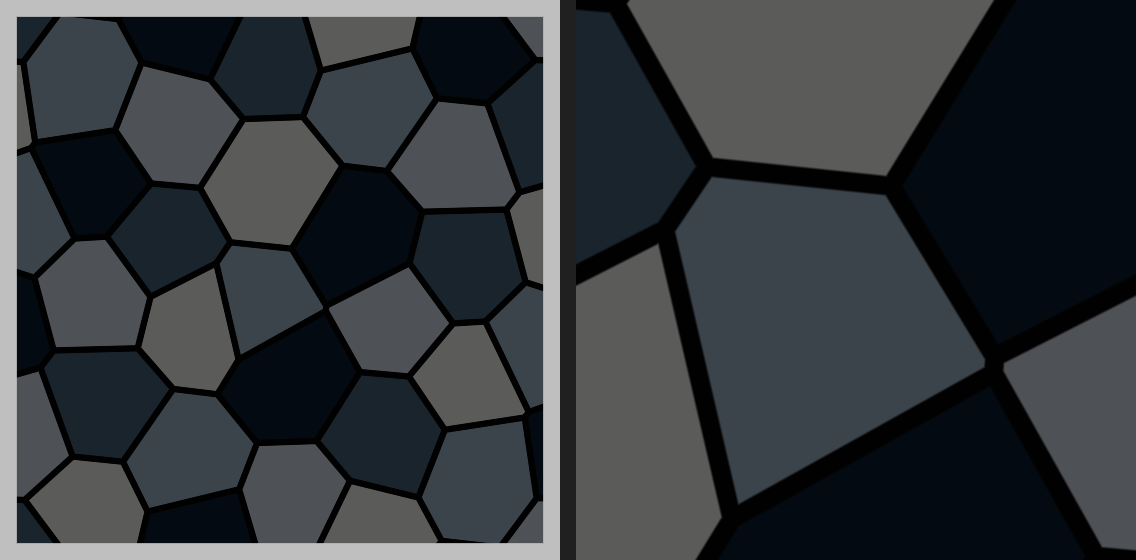
Left, the full canvas; right, a detail of the centre.
This pattern is drawn by a three.js fragment shader. Its source:

```glsl
varying vec2 vUv;

const float SPACING = 0.19;
const float JITTER = 0.24;
const float LINE_HALF_WIDTH = 0.0057;
const float FRAME_WIDTH = 0.03;
const float EDGE_BLUR = 0.001;

const vec3 NAVY = vec3(0.013, 0.040, 0.065);
const vec3 DEEP_BLUE = vec3(0.100, 0.141, 0.178);
const vec3 SLATE = vec3(0.235, 0.265, 0.294);
const vec3 COOL_GRAY = vec3(0.306, 0.316, 0.336);
const vec3 WARM_GRAY = vec3(0.358, 0.358, 0.354);
const vec3 LINE_COLOR = vec3(0.004);
const vec3 FRAME_COLOR = vec3(0.75);

vec2 hash2(vec2 p) {
  vec2 q = vec2(dot(p, vec2(127.1, 311.7)), dot(p, vec2(269.5, 183.3)));
  return fract(sin(q) * 43758.5453);
}

// Jittered site of a triangular lattice arranged in staggered columns
vec2 siteOf(vec2 cell, float jitter) {
  vec2 center = vec2(0.8660 * cell.x, cell.y + 0.5 * cell.x);
  return center + jitter * (2.0 * hash2(cell) - 1.0);
}

vec2 latticeCell(vec2 p) {
  float column = p.x / 0.8660;
  return floor(vec2(column, p.y - 0.5 * column) + 0.5);
}

vec2 nearestCell(vec2 p, float jitter) {
  vec2 base = latticeCell(p);
  vec2 best = base;
  float bestDist = 1e3;
  for (int j = -2; j <= 2; j++) {
    for (int i = -2; i <= 2; i++) {
      vec2 cell = base + vec2(float(i), float(j));
      float d = distance(p, siteOf(cell, jitter));
      if (d < bestDist) {
        bestDist = d;
        best = cell;
      }
    }
  }
  return best;
}

// Distance to the closest bisector between the cell and its neighbours
float borderDistance(vec2 p, vec2 cell, float jitter) {
  vec2 site = siteOf(cell, jitter);
  float border = 1e3;
  for (int j = -2; j <= 2; j++) {
    for (int i = -2; i <= 2; i++) {
      if (i == 0 && j == 0) continue;
      vec2 other = siteOf(cell + vec2(float(i), float(j)), jitter);
      border = min(border, dot(0.5 * (site + other) - p, normalize(other - site)));
    }
  }
  return border;
}

// Five tones cycle so that lattice neighbours differ
vec3 cellColor(vec2 cell) {
  float tone = mod(2.0 + 3.0 * cell.x + 2.0 * cell.y, 5.0);
  if (tone < 0.5) return NAVY;
  if (tone < 1.5) return DEEP_BLUE;
  if (tone < 2.5) return SLATE;
  if (tone < 3.5) return COOL_GRAY;
  return WARM_GRAY;
}

float softStep(float edge, float x, float blur) {
  return smoothstep(edge - blur, edge + blur, x);
}

void main() {
  // Cells with dark joints
  vec2 p = (vUv - 0.5) / SPACING;
  vec2 cell = nearestCell(p, JITTER);
  float border = borderDistance(p, cell, JITTER) * SPACING;
  vec3 color = mix(LINE_COLOR, cellColor(cell), softStep(LINE_HALF_WIDTH, border, EDGE_BLUR));

  // Square frame
  vec2 margin = min(vUv, 1.0 - vUv);
  float inside = softStep(FRAME_WIDTH, min(margin.x, margin.y), EDGE_BLUR);
  gl_FragColor = vec4(mix(FRAME_COLOR, color, inside), 1.0);
}
```
